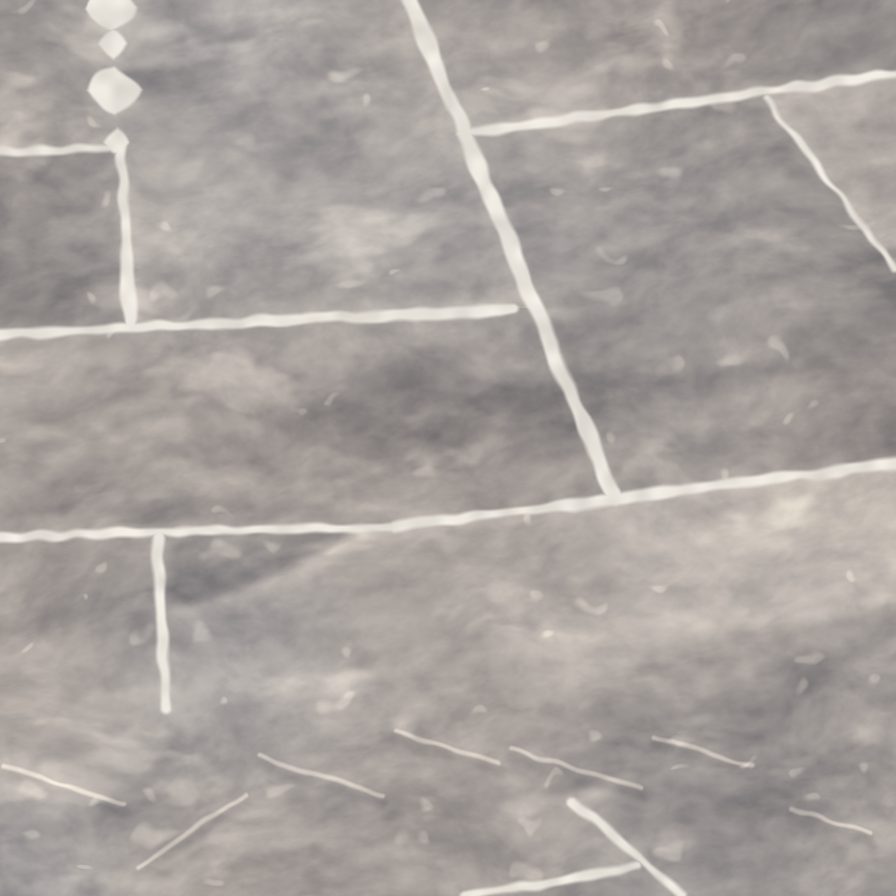
Write a Shadertoy shader that draws this texture.

```glsl
const vec3 SLATE = vec3(0.55, 0.53, 0.53);
const vec3 SAND = vec3(0.79, 0.76, 0.73);
const vec3 MORTAR = vec3(0.95, 0.93, 0.895);
const float SLATE_TONE = 0.55;
const float SAND_TONE = 0.79;
const float CLOUD = 0.23;
const float STREAK = 0.17;
const float GRAIN = 0.13;
const float FLECK = 0.10;
const float SOFTNESS = 0.003;
const float SCRATCHES = 7.0;
const int JOINTS = 11;

// Joint end points (from, to) and half widths
const vec4 JOINT[JOINTS] = vec4[](
    vec4(0.457, 1.0, 0.684, 0.445), vec4(0.514, 0.85, 1.0, 0.918),
    vec4(0.0, 0.627, 0.573, 0.655), vec4(0.0, 0.401, 0.44, 0.412),
    vec4(0.44, 0.412, 1.0, 0.482), vec4(0.0, 0.831, 0.13, 0.834),
    vec4(0.135, 0.835, 0.145, 0.635), vec4(0.176, 0.4, 0.184, 0.21),
    vec4(0.855, 0.89, 1.0, 0.70), vec4(0.52, 0.0, 0.71, 0.033),
    vec4(0.64, 0.105, 0.76, 0.0));
const float WIDTH[JOINTS] = float[](
    0.0085, 0.005, 0.0062, 0.0048, 0.0058, 0.004,
    0.007, 0.0065, 0.0035, 0.005, 0.0045);

float hash(vec2 p) {
    vec3 q = fract(p.xyx * 0.1031);
    q += dot(q, q.yzx + 33.33);
    return fract((q.x + q.y) * q.z);
}

float noise(vec2 p) {
    vec2 i = floor(p), f = fract(p);
    f = f * f * (3.0 - 2.0 * f);
    return mix(mix(hash(i), hash(i + vec2(1, 0)), f.x),
               mix(hash(i + vec2(0, 1)), hash(i + vec2(1, 1)), f.x), f.y);
}

float fbm(vec2 p) {
    float sum = 0.0, amp = 0.53;
    for (int i = 0; i < 4; i++) {
        sum += amp * noise(p);
        p = mat2(1.6, 1.2, -1.2, 1.6) * p + 17.3;
        amp *= 0.5;
    }
    return sum;
}

float segment(vec2 p, vec2 a, vec2 b) {
    vec2 ab = b - a;
    return length(p - a - ab * clamp(dot(p - a, ab) / dot(ab, ab), 0.0, 1.0));
}

// Worn ground below the paved rows: pale sweep, dark wedge, stain
float groundTone(vec2 p) {
    float sweep = smoothstep(-0.012, 0.012, p.y - 0.19 - 0.13 * p.x);
    sweep *= smoothstep(0.16, 0.24, p.x);
    float pale = mix(0.675, 0.74, smoothstep(0.62, 0.95, p.x + 0.4 * (0.35 - p.y)));
    float tone = mix(0.625, pale, sweep);
    float d = p.x - 0.195;
    float arc = p.y - 0.316 - 0.2 * d - d * d;
    float wedge = smoothstep(0.17, 0.2, p.x) * (1.0 - smoothstep(0.38, 0.45, p.x));
    tone = mix(tone, 0.575, wedge * smoothstep(0.0, 0.015, arc));
    tone += 0.07 * wedge * exp(-pow(arc / 0.012, 2.0));
    vec2 stain = (p - vec2(0.91, 0.255)) / vec2(0.055, 0.035);
    tone -= 0.09 * exp(-dot(stain, stain));
    vec2 shade = (p - vec2(0.88, 0.15)) / vec2(0.17, 0.06);
    return tone - 0.045 * exp(-dot(shade, shade));
}

// Base tone of the slab under p
float slabTone(vec2 p) {
    float lowerJoint = 0.401 + 0.025 * p.x + 0.1 * max(p.x - 0.44, 0.0);
    if (p.y < lowerJoint) return groundTone(p);
    if (p.x > 0.457 + 0.41 * (1.0 - p.y)) {
        if (p.y > 0.778 + 0.14 * p.x) return 0.615;
        return mix(0.59, 0.705, smoothstep(-0.003, 0.003, p.x - 0.855 - 0.763 * (0.89 - p.y)));
    }
    if (p.y < 0.627 + 0.049 * p.x) return mix(0.655, 0.575, smoothstep(0.15, 0.55, p.x));
    return p.x < 0.14 && p.y < 0.833 ? 0.575 : 0.65;
}

// Pale flecks, one per cell at most
float flecks(vec2 p) {
    vec2 cell = floor(p), f = fract(p) - 0.5;
    f -= 0.4 * (vec2(hash(cell + 3.1), hash(cell + 8.7)) - 0.5);
    float size = mix(0.12, 0.3, hash(cell + 5.3));
    return step(0.78, hash(cell)) * (1.0 - smoothstep(0.3 * size, size, length(f)));
}

void mainImage(out vec4 fragColor, in vec2 fragCoord) {
    vec2 uv = fragCoord / iResolution.xy;
    float soft = max(SOFTNESS, 1.0 / iResolution.y);
    vec2 wobble = vec2(noise(uv * 45.0), noise(uv * 45.0 + 60.0)) - 0.5;
    vec2 p = uv + 0.005 * wobble;

    // Stone: slab tone with clouds, streaks along the rows and grain
    vec2 q = vec2(uv.x, uv.y - 0.1 * uv.x);
    q += 0.05 * (vec2(fbm(uv * 6.0), fbm(uv * 6.0 + 31.0)) - 0.5);
    float tone = slabTone(p) + CLOUD * (fbm(q * vec2(6, 10)) - 0.5);
    tone += STREAK * (fbm(q * vec2(11, 30) + 9.0) - 0.5);
    tone += GRAIN * (fbm(q * vec2(48, 70)) - 0.5);
    tone += 0.1 * smoothstep(0.64, 0.8, fbm(q * vec2(8, 17) + 40.0));
    tone += FLECK * flecks(q * vec2(14, 24) + 0.5 * wobble);

    // Short scratches with a dark lower lip
    for (float i = 0.0; i < SCRATCHES; i++) {
        vec2 mid = vec2((i + 0.5) / SCRATCHES, 0.06 + 0.12 * hash(vec2(i, 4.0)));
        float angle = hash(vec2(i, 7.0)) < 0.7 ? -0.3 : 0.6;
        vec2 arm = mix(0.025, 0.075, hash(vec2(i, 2.0))) * vec2(cos(angle), sin(angle));
        float d = segment(p, mid - arm, mid + arm);
        float lip = segment(p + vec2(0.0, 0.009), mid - arm, mid + arm);
        tone -= 0.05 * (1.0 - smoothstep(0.0, 0.012, lip));
        tone += 0.17 * (1.0 - smoothstep(0.0005, 0.0015 + soft, d));
    }

    // Mortar joints and the chain of spilled blobs
    float ragged = mix(0.7, 1.3, noise(uv * 38.0 + 5.0));
    float gap = 1.0;
    for (int i = 0; i < JOINTS; i++)
        gap = min(gap, segment(p, JOINT[i].xy, JOINT[i].zw) - WIDTH[i] * ragged);
    for (float i = 0.0; i < 4.0; i++) {
        vec2 blob = p - vec2(0.124 + 0.002 * i, 0.99 - 0.035 * i - 0.005 * i * i);
        float radius = mod(i, 2.0) < 0.5 ? 0.027 : 0.016;
        gap = min(gap, mix(length(blob), abs(blob.x) + abs(blob.y), 0.5) - radius * ragged);
    }
    tone += 0.035 * exp(-max(gap, 0.0) / 0.008);

    vec3 color = mix(SLATE, SAND, (tone - SLATE_TONE) / (SAND_TONE - SLATE_TONE));
    color += vec3(0.012, 0.0, -0.018) * (noise(uv * 4.0) - 0.5);
    vec3 mortar = MORTAR * mix(0.9, 1.02, noise(uv * 60.0));
    color = mix(color, mortar, 1.0 - smoothstep(-soft, soft, gap));
    fragColor = vec4(clamp(color, 0.0, 1.0), 1.0);
}
```
